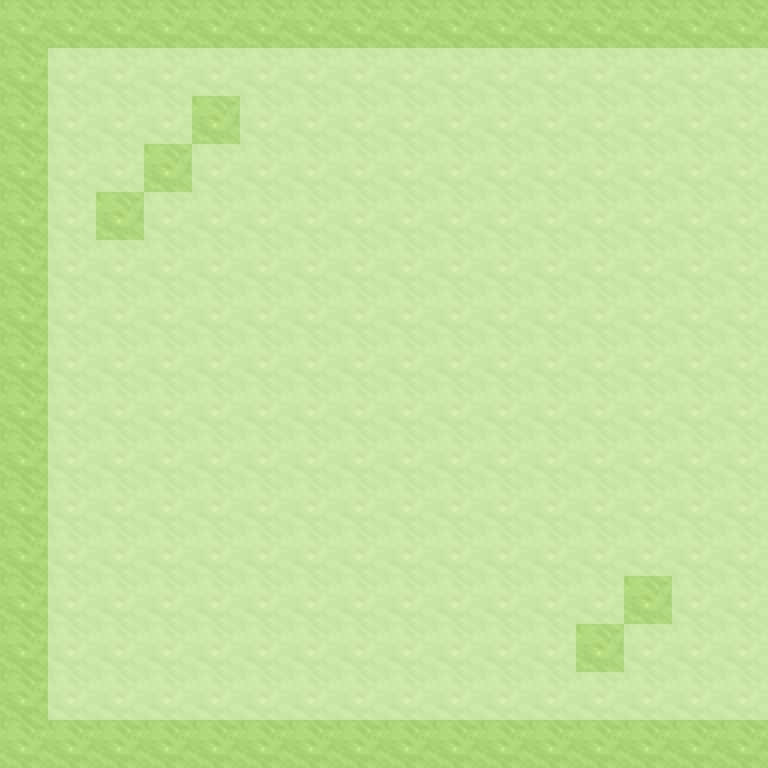
This background is drawn by a WebGL 1 fragment shader. Its source:

```glsl
precision highp float;
uniform vec2 u_resolution;

float hash(vec2 p) {
  return fract(sin(dot(p, vec2(127.1, 311.7))) * 43758.5453);
}

// Value noise that repeats every 16 lattice cells
float tileNoise(vec2 p) {
  vec2 cell = floor(p);
  vec2 f = fract(p);
  f = f * f * (3.0 - 2.0 * f);
  vec2 a = mod(cell, 16.0);
  vec2 b = mod(cell + 1.0, 16.0);
  return mix(mix(hash(a), hash(vec2(b.x, a.y)), f.x),
             mix(hash(vec2(a.x, b.y)), hash(b), f.x), f.y);
}

// Noise smeared along a falling diagonal, like short blades
float blades(vec2 p) {
  float sum = 0.0;
  for (int i = -1; i <= 1; i++) {
    sum += tileNoise(p + float(i) * vec2(1.0, -0.6));
  }
  return sum / 3.0;
}

float speck(vec2 p, vec2 center, float radius) {
  vec2 d = (p - center) / radius;
  return exp(-dot(d, d));
}

// Coverage of an axis-aligned box with a soft edge
float box(vec2 p, vec2 low, vec2 high, float soft) {
  vec2 d = abs(p - 0.5 * (low + high)) - 0.5 * (high - low);
  return 1.0 - smoothstep(-soft, soft, max(d.x, d.y));
}

vec3 grass(vec2 p) {
  vec2 tile = fract(p);
  float shade = smoothstep(0.22, 0.78, blades(p * 16.0));
  vec3 color = mix(vec3(0.635, 0.805, 0.445), vec3(0.705, 0.865, 0.475), shade);

  // One bright seed and a few fainter ones in every tile
  float glint = speck(tile, vec2(0.48, 0.39), 0.04);
  glint += 0.5 * speck(tile, vec2(0.68, 0.76), 0.035);
  glint += 0.45 * speck(tile, vec2(0.89, 0.70), 0.035);
  glint += 0.35 * speck(tile, vec2(0.24, 0.63), 0.035);
  return mix(color, vec3(0.83, 0.95, 0.62), 0.8 * min(glint, 1.0));
}

void main() {
  // Sixteen tiles across the canvas
  vec2 p = gl_FragCoord.xy / u_resolution * 16.0;
  float soft = 10.0 / u_resolution.y;

  // Pale panel, open at the right side
  float panel = box(p, vec2(1.0), vec2(18.0, 15.0), soft);

  // Two diagonal runs of square windows
  float windows = 0.0;
  for (int i = 0; i < 3; i++) {
    float k = float(i);
    vec2 upper = vec2(2.0, 11.0) + k;
    windows = max(windows, box(p, upper, upper + 1.0, soft));
    if (i < 2) {
      vec2 lower = vec2(12.0, 2.0) + k;
      windows = max(windows, box(p, lower, lower + 1.0, soft));
    }
  }

  float veil = panel * mix(0.4, 0.05, windows);
  vec3 color = mix(grass(p), vec3(0.99, 1.0, 0.95), veil);
  gl_FragColor = vec4(color, 1.0);
}
```
